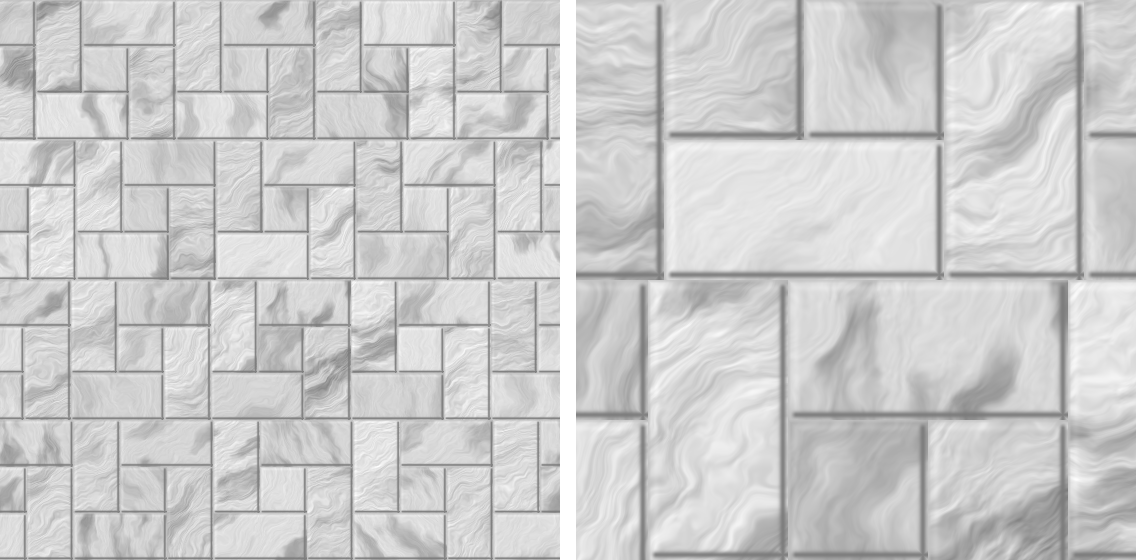
Left: the whole. Right: its middle third, enlarged.
A Shadertoy shader for this texture:

```glsl
// Pale marble paving: pinwheel blocks of four oblong slabs around a small square.
#define BLOCKS 4.0                                // blocks across and down
#define ROW_SHIFT vec4(0.523, 0.505, 0.544, 0.255) // block offset per row, bottom up
#define JOINT_POS 0.037                           // joint inset, in cells
#define JOINT_SOFT 0.017                          // joint half width, in cells
#define JOINT_TONE 0.48
#define GAP_TONE 0.76
#define TONE_MIN 0.825
#define TONE_MAX 0.895
#define VEIN_MAX 0.25
#define RELIEF_LONG 0.12                          // relief of lying slabs
#define RELIEF_TALL 0.30                          // relief of upright slabs

float hash(vec2 p) {
    vec3 q = fract(p.xyx * 0.1031);
    q += dot(q, q.yzx + 33.33);
    return fract((q.x + q.y) * q.z);
}

float noise(vec2 p) {
    vec2 i = floor(p), f = fract(p);
    f = f * f * (3.0 - 2.0 * f);
    return mix(mix(hash(i), hash(i + vec2(1, 0)), f.x),
               mix(hash(i + vec2(0, 1)), hash(i + vec2(1, 1)), f.x), f.y);
}

float fbm(vec2 p) {
    float sum = 0.0, amp = 0.533;
    for (int i = 0; i < 4; i++) {
        sum += amp * noise(p);
        p = mat2(1.6, 1.2, -1.2, 1.6) * p + 5.3;
        amp *= 0.5;
    }
    return sum;
}

float boxDistance(vec2 p, vec2 halfSize) {
    vec2 d = abs(p) - halfSize;
    return max(d.x, d.y);
}

float ripple(vec2 p) {
    return fbm(p * vec2(2.5, 10.0));
}

// Veined stone with a chiselled surface; local is measured from the slab centre.
float marble(vec2 local, vec2 id, bool upright) {
    float turn = hash(id + 3.7);
    float angle = upright ? mix(0.3, 0.8, turn) : mix(0.6, 2.2, turn);
    vec2 dir = vec2(cos(angle), sin(angle));
    vec2 p = vec2(dot(local, dir), dot(local, vec2(-dir.y, dir.x)));
    p += 40.0 * vec2(hash(id + 11.3), hash(id + 27.9));
    p += 0.8 * (vec2(fbm(p * 1.2), fbm(p * 1.2 + 7.0)) - 0.5);

    float tone = mix(TONE_MIN, TONE_MAX, hash(id + 51.1));
    float vein = smoothstep(0.48, 0.78, fbm(p * vec2(0.9, 2.6)));
    float slope = ripple(p + vec2(0.0, 0.03)) - ripple(p);
    tone -= vein * mix(0.07, VEIN_MAX, hash(id + 73.3));
    tone += slope * (upright ? RELIEF_TALL : RELIEF_LONG);
    return tone + 0.02 * (noise(p * vec2(18.0, 40.0)) - 0.5);
}

void mainImage(out vec4 fragColor, in vec2 fragCoord) {
    vec2 grid = fragCoord / iResolution.xy * BLOCKS;
    float row = floor(grid.y);
    grid.x -= ROW_SHIFT[int(mod(row, 4.0))];
    vec2 block = mod(floor(grid), BLOCKS);
    vec2 cell = fract(grid) * 3.0 - 1.5;
    float pixel = 3.0 * BLOCKS / min(iResolution.x, iResolution.y);

    // Find the slab: the centre square, or one of four oblongs turned around it
    vec2 centre = vec2(0.0), halfSize = vec2(0.5);
    float nearest = boxDistance(cell, halfSize), slab = 0.0;
    vec2 c = vec2(-1.0, 0.5), h = vec2(0.5, 1.0);
    for (int i = 1; i <= 4; i++) {
        float d = boxDistance(cell - c, h);
        if (d < nearest) {
            nearest = d;
            centre = c;
            halfSize = h;
            slab = float(i);
        }
        c = vec2(c.y, -c.x);
        h = h.yx;
    }
    vec2 local = cell - centre;
    vec2 id = block * 7.0 + vec2(slab, slab * 5.0);
    float tone = marble(local, id, halfSize.y > halfSize.x);

    // Edge distances: x to the right and left, y to the bottom and top
    vec2 shadeEdge = vec2(halfSize.x - local.x, halfSize.y + local.y);
    vec2 lightEdge = vec2(halfSize.x + local.x, halfSize.y - local.y);
    float soft = max(JOINT_SOFT, 0.5 * pixel);

    // Lit rim and pale gap along the left and top
    float rim = min(lightEdge.x, lightEdge.y);
    tone += 0.035 * exp(-pow((rim - 0.055) / 0.025, 2.0));
    tone = mix(tone, GAP_TONE, 0.7 * (1.0 - smoothstep(0.0, 0.02 + pixel, rim)));

    // Dark joint along the right and bottom, stopping short at its far end
    vec2 offset = (shadeEdge - JOINT_POS) / soft;
    vec2 joint = exp(-0.5 * offset * offset) * smoothstep(0.01, 0.06, lightEdge.yx);
    tone -= 0.05 * exp(-min(shadeEdge.x, shadeEdge.y) / 0.07);
    tone = mix(tone, JOINT_TONE, 0.92 * max(joint.x, joint.y));

    fragColor = vec4(vec3(clamp(tone, 0.0, 1.0)), 1.0);
}
```
